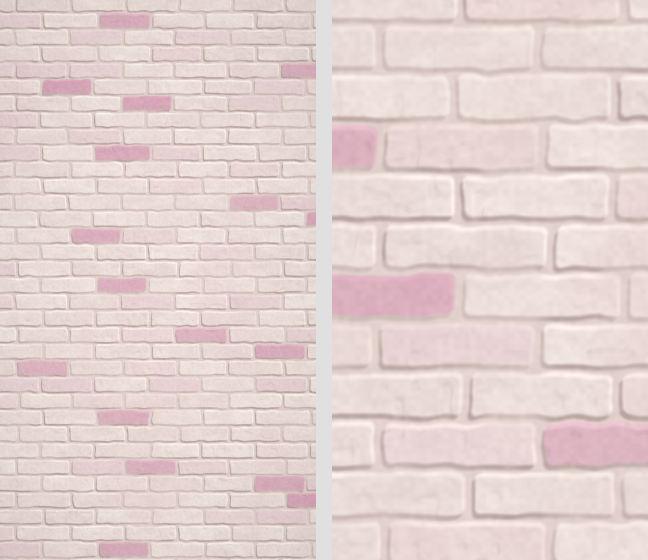
Left, the full canvas; right, a detail of the centre.
This texture is drawn by a Shadertoy shader. Its source:

```glsl
const float ROW_HEIGHT = 0.0523;   // fraction of canvas width
const float BRICK_PITCH = 3.23;    // in row heights
const vec3 CREAM = vec3(0.935, 0.89, 0.865);
const vec3 BEIGE = vec3(0.895, 0.835, 0.815);
const vec3 BLUSH = vec3(0.89, 0.79, 0.805);
const vec3 ROSE = vec3(0.83, 0.63, 0.705);
const vec3 MORTAR = vec3(0.875, 0.81, 0.79);

float hash(vec2 p) {
    vec3 q = fract(p.xyx * vec3(0.1031, 0.1030, 0.0973));
    q += dot(q, q.yzx + 33.33);
    return fract((q.x + q.y) * q.z);
}

float noise(vec2 p) {
    vec2 cell = floor(p), f = fract(p);
    f = f * f * (3.0 - 2.0 * f);
    float low = mix(hash(cell), hash(cell + vec2(1, 0)), f.x);
    float high = mix(hash(cell + vec2(0, 1)), hash(cell + 1.0), f.x);
    return mix(low, high, f.y);
}

float fbm(vec2 p) {
    float sum = 0.0, amplitude = 0.5;
    for (int i = 0; i < 4; i++) {
        sum += amplitude * noise(p);
        p = p * 2.03 + 17.0;
        amplitude *= 0.5;
    }
    return sum / 0.9375;
}

float roundedBox(vec2 p, vec2 halfSize, float radius) {
    vec2 q = abs(p) - halfSize + radius;
    return length(max(q, 0.0)) + min(max(q.x, q.y), 0.0) - radius;
}

// Position of the joint on the left of a brick
float jointX(vec2 id) {
    return id.x * BRICK_PITCH + 0.28 * hash(id + 41.0);
}

// Returns the brick's column and row, then its signed distance
vec3 brickAt(vec2 p) {
    p += 0.09 * (vec2(noise(p * 2.3), noise(p * 2.3 + 57.0)) - 0.5);
    float row = floor(p.y);
    float x = p.x - mix(0.85, 2.4, mod(row, 2.0)) - 0.2 * (hash(vec2(row, 9.0)) - 0.5);
    vec2 id = vec2(floor(x / BRICK_PITCH), row);
    if (x < jointX(id)) id.x -= 1.0;
    float left = jointX(id), right = jointX(id + vec2(1, 0));
    vec2 local = vec2(x - 0.5 * (left + right), fract(p.y) - 0.5);
    vec2 halfSize = vec2(0.5 * (right - left) - 0.1, 0.4 + 0.03 * hash(id + 5.0));
    return vec3(id, roundedBox(local, halfSize, 0.13));
}

float wallHeight(vec2 p, float distanceToBrick, float softness) {
    float face = smoothstep(softness, -softness, distanceToBrick);
    float pits = smoothstep(0.68, 0.82, noise(p * 3.1 + 80.0));
    return face + 0.24 * fbm(p * 4.0) - 0.18 * pits * face;
}

// Rose bricks recur in short diagonal groups every eight rows
float roseAmount(vec2 id) {
    float phase = mod(id.y, 8.0);
    float single = 1.0 - step(0.5, abs(phase - 1.0));
    float grouped = 1.0 - step(1.5, abs(phase - 5.0));
    float column = mix(floor(6.0 * fract(id.y * 0.23)), 1.0, single);
    float chosen = 1.0 - step(0.5, abs(id.x - column));
    return chosen * max(single, grouped) * mix(0.7, 1.0, hash(id + 23.0));
}

vec3 brickColor(vec2 id, vec2 p) {
    float wear = fbm(p * vec2(1.1, 2.2) + 31.0);
    float tone = 0.5 * hash(id) + smoothstep(0.3, 0.75, wear) * 0.5;
    vec3 color = mix(BEIGE, CREAM, tone);
    float blush = 0.65 * smoothstep(0.72, 0.95, hash(id + 13.0));
    blush += 0.3 * smoothstep(0.52, 0.75, fbm(p * 0.23 + 6.0));
    color = mix(color, BLUSH, min(blush, 0.85));
    float paint = roseAmount(id) * mix(0.8, 1.05, wear);
    return mix(color, ROSE, min(paint, 1.0));
}

void mainImage(out vec4 fragColor, in vec2 fragCoord) {
    vec2 uv = fragCoord / iResolution.xy;
    vec2 p = vec2(fragCoord.x, iResolution.y - fragCoord.y) / (iResolution.x * ROW_HEIGHT);
    p.y += 0.26;
    float pixel = 1.0 / (iResolution.x * ROW_HEIGHT);
    float softness = max(0.05, 0.8 * pixel);

    // Brick faces over mortar
    vec3 brick = brickAt(p);
    float face = smoothstep(softness, -softness, brick.z);
    vec3 color = mix(MORTAR, brickColor(brick.xy, p), face);

    // Relief lit from the upper right, with unevenly filled joints
    vec2 lightStep = vec2(0.065, -0.1);
    vec2 lit = p + lightStep;
    float slope = wallHeight(p, brick.z, softness) - wallHeight(lit, brickAt(lit).z, softness);
    float depth = mix(0.5, 1.15, smoothstep(0.3, 0.7, noise(p * 0.8 + 12.0)));
    color *= 1.0 + depth * (slope < 0.0 ? 0.17 : 0.07) * slope * vec3(0.9, 1.05, 1.05);

    // Fine grain and gentle falloff toward the edges
    color += 0.03 * (noise(p * 9.0) - 0.5);
    color *= 1.015 - 0.13 * dot(uv - 0.5, uv - 0.5);
    fragColor = vec4(clamp(color, 0.0, 1.0), 1.0);
}
```
